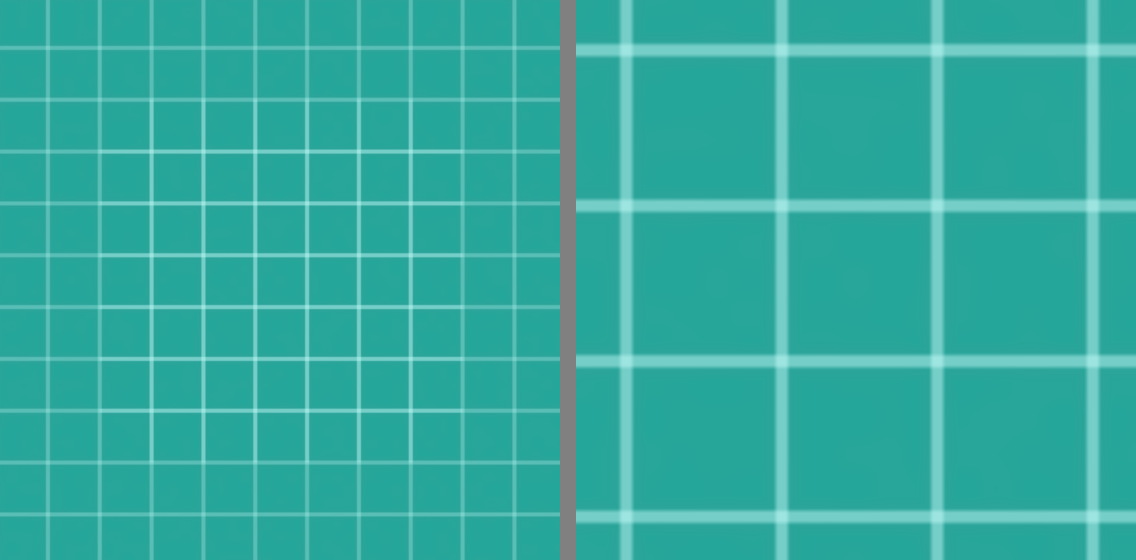
Left, the full canvas; right, a detail of the centre.
This pattern is drawn by a three.js fragment shader. Its source:

```glsl
// Teal square grid of soft pale lines, with a brighter set of lines in the middle.
varying vec2 vUv;

const vec2  FIRST_LINE = vec2(0.0856, 0.0814); // lowest line on each axis
const float PITCH = 0.09256;                   // spacing between lines
const float LINE_CORE = 0.0018;                // half width at full strength
const float LINE_EDGE = 0.0055;                // half width where the line fades out
const float HALO_EDGE = 0.0130;                // reach of the dull fringe
const float HALO_STRENGTH = 0.55;
const float FAINT_ALPHA = 0.28;
const float BRIGHT_ALPHA = 0.46;
const vec2  BRIGHT_LINES = vec2(2.0, 7.0);     // first and last bright line
const vec2  BRIGHT_SPAN = vec2(1.0, 8.0);      // bright lines run between these lines
const float SPAN_SOFTNESS = 0.04;              // in units of the pitch
const float MOTTLE_SCALE = 48.0;
const float MOTTLE_STRENGTH = 0.014;

const vec3 TEAL = vec3(0.148, 0.651, 0.602);
const vec3 DULL_TEAL = vec3(0.185, 0.638, 0.598);
const vec3 LINE_COLOUR = vec3(0.80, 1.0, 1.0);

float hash(vec2 p) {
  vec3 q = fract(p.xyx * 0.1031);
  q += dot(q, q.yzx + 33.33);
  return fract((q.x + q.y) * q.z);
}

float valueNoise(vec2 p) {
  vec2 cell = floor(p);
  vec2 f = fract(p);
  f = f * f * (3.0 - 2.0 * f);
  float low = mix(hash(cell), hash(cell + vec2(1.0, 0.0)), f.x);
  float high = mix(hash(cell + vec2(0.0, 1.0)), hash(cell + vec2(1.0)), f.x);
  return mix(low, high, f.y);
}

// Opacity of the line nearest to "across", at position "along" on it
float lineAlpha(float across, float along) {
  float index = floor(across + 0.5);
  float distanceToLine = abs(across - index) * PITCH;
  float coverage = 1.0 - smoothstep(LINE_CORE, LINE_EDGE, distanceToLine);
  float inSet = step(BRIGHT_LINES.x - 0.5, index) * step(index, BRIGHT_LINES.y + 0.5);
  float inSpan = smoothstep(-SPAN_SOFTNESS, SPAN_SOFTNESS, along - BRIGHT_SPAN.x)
               * smoothstep(-SPAN_SOFTNESS, SPAN_SOFTNESS, BRIGHT_SPAN.y - along);
  return coverage * mix(FAINT_ALPHA, BRIGHT_ALPHA, inSet * inSpan);
}

void main() {
  vec2 grid = (vUv - FIRST_LINE) / PITCH;

  // Ground with a slight mottle
  float mottle = valueNoise(vUv * MOTTLE_SCALE) - 0.5;
  vec3 colour = TEAL + vec3(1.0, -0.3, -0.1) * mottle * MOTTLE_STRENGTH;

  // Dull fringe beside the lines
  vec2 distanceToLine = abs(grid - floor(grid + 0.5)) * PITCH;
  float nearest = min(distanceToLine.x, distanceToLine.y);
  float halo = 1.0 - smoothstep(LINE_EDGE, HALO_EDGE, nearest);
  colour = mix(colour, DULL_TEAL, halo * HALO_STRENGTH);

  // Translucent lines, brighter where they cross
  colour = mix(colour, LINE_COLOUR, lineAlpha(grid.y, grid.x));
  colour = mix(colour, LINE_COLOUR, lineAlpha(grid.x, grid.y));

  gl_FragColor = vec4(colour, 1.0);
}
```
